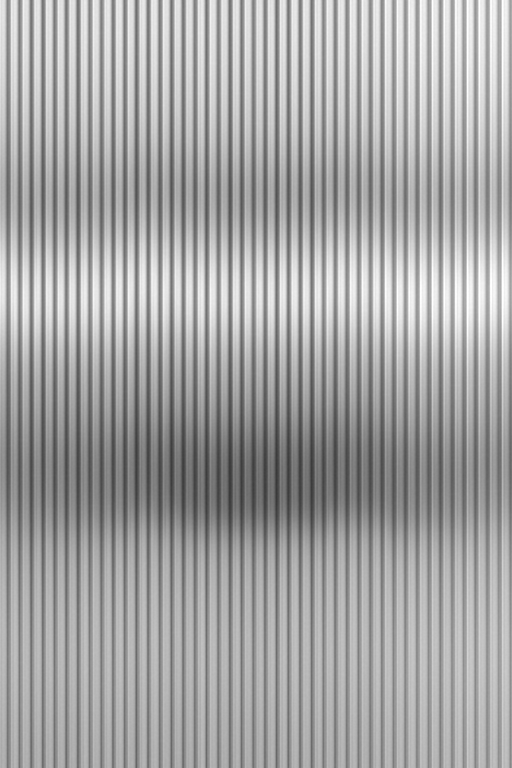
This texture is drawn by a Shadertoy shader. Its source:

```glsl
float bell(float x, float center, float width) {
    float d = (x - center) / width;
    return exp(-d * d);
}

float hash(float n) {
    return fract(sin(n * 91.73) * 4375.85);
}

// Distance to the nearest jittered cell point
float cellular(vec2 p) {
    vec2 cell = floor(p);
    float nearest = 2.0;
    for (int j = -1; j <= 1; j++) {
        for (int i = -1; i <= 1; i++) {
            vec2 id = cell + vec2(i, j);
            float seed = dot(id, vec2(1.0, 57.3));
            vec2 point = id + vec2(hash(seed), hash(seed + 19.7));
            nearest = min(nearest, length(point - p));
        }
    }
    return nearest;
}

// Soft horizontal reflections across the sheet
float reflection(vec2 uv) {
    float center = bell(uv.x, 0.52, 0.38);
    float tone = 0.66 + 0.21 * smoothstep(0.64, 1.0, uv.y);
    tone += 0.23 * bell(uv.y, 0.62, 0.075);
    tone -= 0.07 * bell(uv.y, 0.75, 0.055) * (0.5 + 0.5 * center);
    tone -= (0.09 + 0.13 * center) * bell(uv.y, 0.39, 0.075);
    tone -= 0.08 * center * bell(uv.y, 0.335, 0.035);
    tone += 0.05 * bell(uv.y, 0.16, 0.12);
    return tone + 0.04 * smoothstep(0.6, 1.0, uv.x);
}

void mainImage(out vec4 fragColor, in vec2 fragCoord) {
    vec2 uv = fragCoord / iResolution.xy;
    float ribs = 43.8;
    float x = uv.x * ribs - 0.17;
    float rib = floor(x);
    float across = fract(x);
    float pixel = ribs / iResolution.x;

    // Each rib bends the reflections slightly
    float bend = 0.012 * (hash(rib) - 0.5) + 0.006 * sin(uv.x * 17.0);
    float tone = reflection(vec2(uv.x, uv.y + bend));
    tone += 0.03 * (hash(rib + 60.0) - 0.5);

    // Flat face, shaded side and dark groove
    float upper = smoothstep(0.1, 0.5, uv.y);
    float right = smoothstep(0.55, 1.0, uv.x);
    float grooveWidth = mix(0.09, 0.15, upper) + 0.2 * pixel;
    float depth = mix(0.32, 0.40, upper) * (1.0 - 0.3 * right);
    depth *= 0.9 + 0.2 * hash(rib + 130.0);
    float groove = bell(across, 0.5, grooveWidth);
    float side = smoothstep(0.56, 0.66, across)
               * (1.0 - smoothstep(0.78 - pixel * 0.5, 0.78 + pixel * 0.5, across));
    tone *= 1.0 - depth * 1.15 * groove - 0.14 * side;

    // Thin bright edge beside the groove
    float edge = bell(across, 0.82, 0.06 + 0.3 * pixel);
    tone += (0.07 + 0.06 * right) * edge * (0.5 + 0.5 * upper);
    tone += 0.03 * bell(across, 0.12, 0.14);

    // Fine brushed grain
    tone += 0.02 * (cellular(uv * vec2(170.0, 255.0)) - 0.5);
    fragColor = vec4(vec3(clamp(tone, 0.0, 1.0)), 1.0);
}
```
